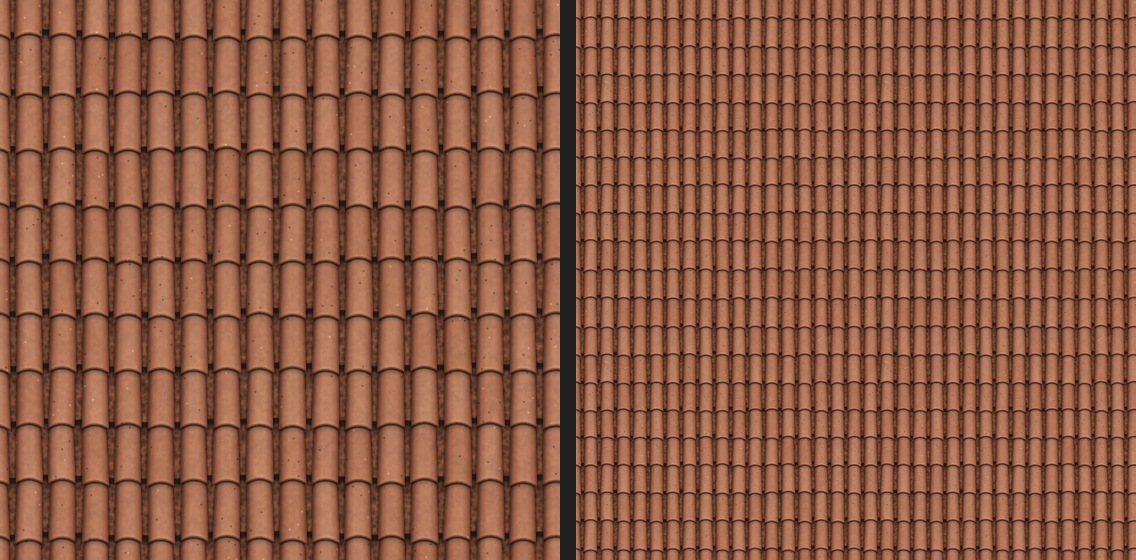
Left: one tile. Right: repeated 2 by 2.
This texture is drawn by a Shadertoy shader. Its source:

```glsl
// Clay barrel-tile roof: 17 columns by 10 rows of tapered, overlapping cover
// tiles above rough, shaded channels. Each tile gets its own lip height, lean,
// width and tint; wrapped cell ids and whole frequencies make it tile.

const vec2 GRID = vec2(17.0, 10.0);
const float TAU = 6.2831853;

vec2 rand2(vec2 p) {
    vec3 q = fract(p.xyx * vec3(0.1031, 0.1030, 0.0973));
    q += dot(q, q.yzx + 33.33);
    return fract((q.xx + q.yz) * q.zy);
}

// Wrapping cellular noise: distance to the nearest point and its random value
vec2 cells(vec2 uv, float count) {
    vec2 p = uv * count, base = floor(p);
    vec2 nearest = vec2(9.0, 0.0);
    for (int j = -1; j <= 1; j++)
    for (int i = -1; i <= 1; i++) {
        vec2 id = base + vec2(i, j);
        vec2 r = rand2(mod(id, count) + 7.0);
        float d = length(id + r - p);
        if (d < nearest.x) nearest = vec2(d, fract(r.x * 17.0 + r.y * 31.0));
    }
    return nearest;
}

// Slow drift of the courses up and down the roof
float courseDrift(float y) {
    return 0.04 * sin(TAU * y / GRID.y + 0.4);
}

// Height of the lower lip of a tile
float lipHeight(vec2 id) {
    return id.y + courseDrift(id.y) + 0.07 * (rand2(mod(id, GRID)).x - 0.5);
}

// Large soft stains
float mottle(vec2 uv) {
    vec2 a = TAU * uv;
    return sin(9.0 * a.x + 2.0 * sin(7.0 * a.y)) * sin(13.0 * a.y + 2.0 * sin(11.0 * a.x))
         + 0.5 * sin(31.0 * a.x + 3.0 * sin(17.0 * a.y)) * sin(23.0 * a.y);
}

vec3 channelColor(vec2 g, vec2 uv, float grain) {
    float column = mod(floor(g.x + 0.5), GRID.x);
    vec2 r = rand2(vec2(column, 41.0));
    float h = fract(g.y - 0.07 - courseDrift(g.y) - 0.08 * (r.x - 0.5));
    vec2 lump = cells(uv, 96.0);
    vec3 col = mix(vec3(0.36, 0.21, 0.15), vec3(0.53, 0.33, 0.23), 0.6 * lump.y + 0.4 * grain);
    col *= 0.85 + 0.25 * smoothstep(0.1, 0.6, lump.x);
    col *= 1.0 - 0.2 * smoothstep(0.4, 0.95, h);
    // Deep shadow under the end of each channel tile
    float gap = smoothstep(0.87, 0.94, h) + 1.0 - smoothstep(0.0, 0.025, h);
    return mix(col, vec3(0.11, 0.085, 0.075), 0.9 * min(gap, 1.0));
}

vec3 roof(vec2 uv) {
    vec2 g = uv * GRID - vec2(0.385, 0.38);
    float x = fract(g.x) - 0.5;
    float y = g.y + 0.5 * x * x;                    // arched lips

    // Find the tile between its lower lip and the one above
    vec2 id = vec2(floor(g.x), floor(y + 0.5));
    if (y < lipHeight(id)) id.y -= 1.0;
    float below = y - lipHeight(id);
    float above = lipHeight(id + vec2(0.0, 1.0)) - y;
    float f = below / (below + above);

    // Lean and taper
    vec2 r = rand2(mod(id, GRID) + 57.0);
    vec2 s = rand2(mod(id, GRID) + 113.0);
    x -= 0.06 * (mix(r.x, r.y, f) - 0.5);
    float halfWidth = mix(0.42, 0.368, f) + 0.025 * (s.x - 0.5);
    float edge = abs(x) - halfWidth;
    float n = abs(x / halfWidth - 0.05);

    // Rounded clay surface
    vec2 grit = cells(uv, 170.0);
    vec3 tile = mix(vec3(0.735, 0.505, 0.39), vec3(0.635, 0.395, 0.29), smoothstep(0.25, 0.78, n));
    tile = mix(tile, vec3(0.37, 0.21, 0.15), smoothstep(0.66, 1.06, n));
    tile *= mix(vec3(0.97, 0.93, 0.91), vec3(1.02, 1.03, 1.04), s.y);
    tile *= 1.0 + 0.02 * mottle(uv) + 0.06 * (grit.y - 0.5) - 0.05 * f;

    // Sparse dark pits and pale flecks
    vec2 pit = cells(uv, 70.0);
    float spot = 1.0 - smoothstep(0.06, 0.18, pit.x);
    tile *= 1.0 - 0.35 * spot * step(0.94, pit.y);
    tile += 0.16 * spot * step(pit.y, 0.025);

    // Rim of this tile, then the shadow cast by the tile above
    tile *= 1.0 + 0.06 * smoothstep(0.03, 0.05, below) * (1.0 - smoothstep(0.05, 0.09, below));
    tile *= mix(0.52, 1.0, smoothstep(0.005, 0.04, below));
    tile *= mix(0.36, 1.0, smoothstep(0.012, 0.045, above));
    tile *= mix(0.8, 1.0, smoothstep(0.02, 0.13, above));

    // Channel, darkened where it meets the tile
    vec3 channel = channelColor(g, uv, grit.y);
    channel *= mix(0.55, 1.0, smoothstep(-0.02, 0.08, edge));
    float blur = 0.5 * GRID.x / iResolution.y;
    return mix(tile, channel, smoothstep(-blur, blur, edge));
}

void mainImage(out vec4 fragColor, in vec2 fragCoord) {
    // Four samples per pixel smooth the lips
    vec3 sum = vec3(0.0);
    for (int i = 0; i < 4; i++) {
        vec2 offset = 0.5 * vec2(i % 2, i / 2) - 0.25;
        sum += roof((fragCoord + offset) / iResolution.xy);
    }
    fragColor = vec4(sum / 4.0, 1.0);
}
```
